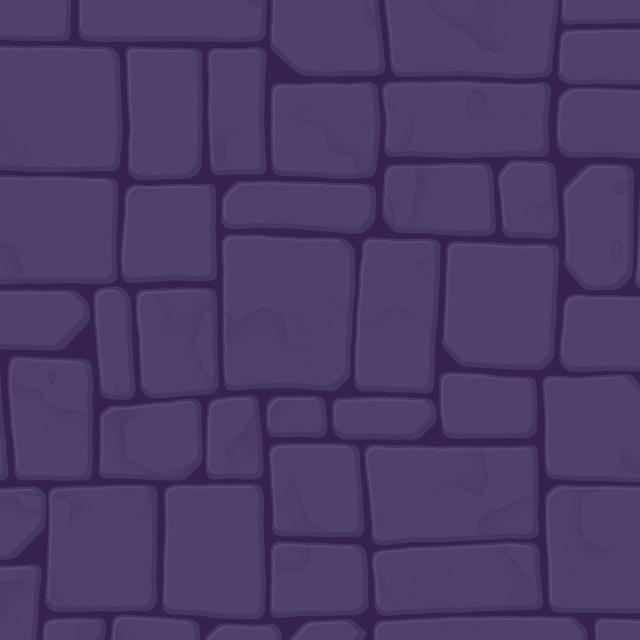
This texture is drawn by a WebGL 1 fragment shader. Its source:

```glsl
precision highp float;

// Purple dry-stone wall: a grid of alternating upright and level joints makes
// interlocking blocks, some are cut in two, and each block gets rough edges,
// chipped corners, a shaded rim, a lit top-left edge and faint cracks.

uniform vec2 u_resolution;

float hash(vec2 p) {
  vec3 q = fract(p.xyx * 0.1031);
  q += dot(q, q.yzx + 33.33);
  return fract((q.x + q.y) * q.z);
}

// Linear noise, left unsmoothed so that outlines look chiselled
float ramp(float t, float seed) {
  float i = floor(t);
  return mix(hash(vec2(i, seed)), hash(vec2(i + 1.0, seed)), t - i);
}

float ramp2(vec2 p) {
  vec2 i = floor(p), f = p - i;
  return mix(mix(hash(i), hash(i + vec2(1, 0)), f.x),
             mix(hash(i + vec2(0, 1)), hash(i + 1.0), f.x), f.y);
}

float softMin(float a, float b) {
  float h = max(0.006 - abs(a - b), 0.0) / 0.006;
  return min(a, b) - h * h * 0.0015;
}

// Position of the joint inside a grid cell
float joint(vec2 cell) {
  return 0.14 + 0.72 * hash(cell + 57.0);
}

// Finds the block around p: its corners and its random seed
void findBlock(vec2 p, out vec2 lo, out vec2 hi, out float seed) {
  vec2 grid = vec2(4, 6), g = p * grid;
  vec2 cell = floor(g), f = g - cell;
  vec2 axis = mod(cell.x + cell.y, 2.0) < 0.5 ? vec2(1, 0) : vec2(0, 1);
  vec2 side = axis * step(joint(cell), dot(f, axis));
  vec2 across = 1.0 - axis;
  vec2 v = cell + side
         + across * step(joint(cell + 2.0 * side - axis), dot(f, across));

  float ne = joint(v), nw = joint(v - vec2(1, 0));
  float se = joint(v - vec2(0, 1)), sw = joint(v - 1.0);
  bool even = mod(v.x + v.y, 2.0) < 0.5;
  lo = (v - 1.0 + (even ? vec2(sw, se) : vec2(nw, sw))) / grid;
  hi = (v + (even ? vec2(ne, nw) : vec2(se, ne))) / grid;
  seed = floor(hash(v + 11.0) * 500.0);

  // Cut some long blocks across their longer side
  vec2 size = hi - lo;
  vec2 cutAxis = size.x > size.y ? vec2(1, 0) : vec2(0, 1);
  if (dot(size, cutAxis) > 0.17 && hash(vec2(seed, 3.0)) > 0.5) {
    vec2 cut = lo + size * mix(0.32, 0.68, hash(vec2(seed, 5.0)));
    if (dot(p - cut, cutAxis) < 0.0) {
      hi = mix(hi, cut, cutAxis);
    } else {
      lo = mix(lo, cut, cutAxis);
      seed += 37.0;
    }
  }
}

float roughness(float t, float seed) {
  return 0.0008 + 0.005 * ramp(t * 11.0, seed) + 0.002 * ramp(t * 42.0, seed + 0.5);
}

float chip(float seed) {
  return 0.005 + 0.028 * pow(hash(vec2(seed, 71.0)), 7.0);
}

// Depth inside a rough block with chipped corners
float blockDepth(vec2 p, vec2 lo, vec2 hi, float seed) {
  vec2 a = p - lo - vec2(roughness(p.y, seed + 1.0), roughness(p.x, seed + 2.0));
  vec2 b = hi - p - vec2(roughness(p.y, seed + 3.0), roughness(p.x, seed + 4.0));
  float d = min(min(a.x, a.y), min(b.x, b.y));
  d = softMin(d, (a.x + a.y) * 0.707 - chip(seed));
  d = softMin(d, (a.x + b.y) * 0.707 - chip(seed + 1.0));
  d = softMin(d, (b.x + a.y) * 0.707 - chip(seed + 2.0));
  return softMin(d, (b.x + b.y) * 0.707 - chip(seed + 3.0));
}

void main() {
  float pixel = 1.0 / min(u_resolution.x, u_resolution.y);
  float aa = 0.7 * pixel;
  vec2 p = gl_FragCoord.xy * pixel;

  // Lean the joints a little
  p += 0.026 * (vec2(ramp2(p * 5.0 + 20.0), ramp2(p * 5.0 + 60.0)) - 0.5);

  vec2 lo, hi;
  float seed;
  findBlock(p, lo, hi, seed);
  vec2 faceLo = lo + vec2(0.003, 0.008), faceHi = hi - vec2(0.008, 0.0035);
  float stone = smoothstep(-aa, aa, blockDepth(p, lo, hi, seed));
  float face = smoothstep(-aa, aa, blockDepth(p, faceLo, faceHi, seed));
  float shifted = blockDepth(p + vec2(-0.003, 0.003), faceLo, faceHi, seed);
  float lit = face * (1.0 - smoothstep(-aa, aa, shifted));

  // Cracks shade off to one side; a ledge follows the outline further in
  float n = ramp2(p * 7.0 + seed) + 0.4 * ramp2(p * 24.0 + seed) - 0.7;
  float crack = smoothstep(0.0, 6.0 * aa, n) * exp(-max(n, 0.0) * 16.0);
  crack *= smoothstep(0.48, 0.7, ramp2(p * 8.0 + 40.0));
  float inner = blockDepth(p, lo + 0.02, hi - 0.02, seed + 9.0);
  float ledge = smoothstep(-aa, aa, inner) * exp(-max(inner, 0.0) / 0.003);
  ledge *= smoothstep(0.45, 0.7, ramp2(p * 9.0 + 90.0));

  vec3 faceColor = vec3(0.312, 0.252, 0.421) - 0.028 * crack + 0.014 * ledge;
  vec3 color = mix(vec3(0.21, 0.13, 0.31), vec3(0.27, 0.22, 0.37), stone);
  color = mix(color, faceColor, face);
  color = mix(color, vec3(0.36, 0.30, 0.47), lit * (0.55 + 0.45 * ramp2(p * 12.0)));
  gl_FragColor = vec4(color, 1.0);
}
```
